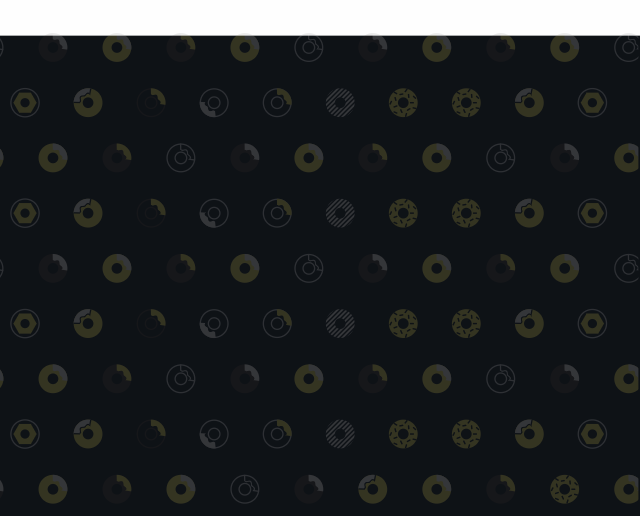
Write a Shadertoy shader that draws this pattern.

```glsl
// Layout, in canvas widths measured from the top left
const float HEADER = 0.0557, FIRST_ROW = 0.0742, ROW_STEP = 0.08628;
const vec2 EVEN_COLS = vec2(-0.0172, 0.09995);  // first centre, step
const vec2 ODD_COLS = vec2(0.0391, 0.0985);
const float RADIUS = 0.0225, RIGHT_EDGE = 0.9975;

// Ring shape, in icon radii
const float HOLE = 0.37, INNER_RING = 0.4, HALF_LINE = 0.045;
const float GLAZE_INNER = 0.6, GLAZE_WAVE = 0.06, GLAZE_SPREAD = 0.87;
const float STRIPE_STEP = 0.23, HEX_APOTHEM = 0.7;
const int SPRINKLES = 14;
const float HEADER_TRACE = 0.09;

const vec3 NIGHT = vec3(0.053, 0.069, 0.088);
const vec3 PAPER = vec3(0.995);
const vec3 OLIVE = vec3(0.205, 0.203, 0.13);
const vec3 GREY = vec3(0.205, 0.21, 0.222);
const vec3 LINE = vec3(0.18, 0.19, 0.205);
const vec3 COAL = vec3(0.088, 0.09, 0.1);

// Icon kinds
const int GLAZED = 0, COAL_OLIVE = 1, COAL_GREY = 2, OUTLINE = 3, HEXAGON = 4, WAVED = 5,
          FAINT = 6, LOW_GREY = 7, LINE_OLIVE = 8, STRIPED = 9, SPRINKLED = 10;

// Rows: even A, odd, even B, last
const int COLS = 11;
const int KINDS[44] = int[44](
    3, 2, 0, 1, 0, 3, 2, 0, 1, 0, 3,
    4, 5, 6, 7, 8, 9, 10, 10, 5, 4, 5,
    0, 0, 1, 3, 2, 0, 1, 0, 3, 2, 0,
    2, 0, 1, 0, 3, 2, 5, 0, 1, 10, 0);

float pixel;  // one pixel in icon radii

float fill(float d) { return clamp(0.5 - d / pixel, 0.0, 1.0); }
float stroke(float d) { return fill(abs(d) - HALF_LINE); }

vec2 turn(vec2 p, float a) {
    float c = cos(a), s = sin(a);
    return vec2(c * p.x + s * p.y, c * p.y - s * p.x);
}

// Wavy quarter facing angle a, open towards the rim
float glaze(vec2 p, float a) {
    vec2 q = turn(p, a);
    float r = length(q), angle = atan(q.y, q.x);
    float inner = GLAZE_INNER + GLAZE_WAVE * sin(7.0 * angle);
    return max(inner - r, (abs(angle) - GLAZE_SPREAD) * r);
}

float hexagon(vec2 p) {
    p = abs(p);
    return max(p.y, dot(p, vec2(0.866, 0.5))) - HEX_APOTHEM;
}

float sprinkles(vec2 p) {
    float d = 1.0;
    for (int i = 0; i < SPRINKLES; i++) {
        float k = float(i), a = 6.2832 * k / float(SPRINKLES);
        vec2 q = p - mix(0.6, 0.87, mod(k, 2.0)) * vec2(cos(a), sin(a));
        q = turn(q, k * 2.4);
        q.x -= clamp(q.x, -0.09, 0.09);
        d = min(d, length(q) - 0.05);
    }
    return d;
}

vec3 icon(vec2 p, int kind) {
    float r = length(p), disc = fill(r - 1.0);
    float ring = fill(max(r - 1.0, HOLE - r));
    float lines = max(stroke(r - 0.96), stroke(r - INNER_RING));
    float facing = kind == WAVED ? 2.25 : kind == LOW_GREY ? 3.95 : 0.72;
    float edge = glaze(p, facing);
    float topping = fill(edge) * disc;
    vec3 col = NIGHT;

    // Body
    if (kind == GLAZED || kind == WAVED) col = mix(col, OLIVE, ring);
    else if (kind == COAL_OLIVE || kind == COAL_GREY) col = mix(col, COAL, ring);
    else if (kind == HEXAGON) {
        col = mix(col, LINE, stroke(r - 0.98));
        col = mix(col, OLIVE, fill(max(hexagon(p), HOLE - 0.05 - r)));
    } else if (kind == STRIPED) {
        float across = (p.x - p.y) * 0.7071 / STRIPE_STEP;
        float stripe = (abs(fract(across) - 0.5) - 0.27) * STRIPE_STEP;
        col = mix(col, GREY, ring * fill(stripe));
    } else if (kind == SPRINKLED) {
        col = mix(col, OLIVE, ring * (1.0 - fill(sprinkles(p))));
    } else col = mix(col, kind == FAINT ? COAL : LINE, lines);

    // Topping
    if (kind == OUTLINE) col = mix(col, LINE, stroke(edge) * disc);
    if (kind == GLAZED || kind == COAL_GREY || kind == WAVED || kind == LOW_GREY)
        col = mix(col, GREY, topping);
    if (kind == COAL_OLIVE || kind == FAINT || kind == LINE_OLIVE)
        col = mix(col, OLIVE, topping);
    if (kind == WAVED) col = mix(col, NIGHT, stroke(edge) * disc);
    return col;
}

void mainImage(out vec4 fragColor, in vec2 fragCoord) {
    vec2 pos = vec2(fragCoord.x, iResolution.y - fragCoord.y) / iResolution.x;
    pixel = 1.0 / (iResolution.x * RADIUS);

    // Nearest icon
    int row = clamp(int(round((pos.y - FIRST_ROW) / ROW_STEP)), 0, 8);
    vec2 cols = row % 2 == 1 ? ODD_COLS : EVEN_COLS;
    int col = clamp(int(round((pos.x - cols.x) / cols.y)), 0, COLS - 1);
    vec2 centre = vec2(cols.x + float(col) * cols.y, FIRST_ROW + float(row) * ROW_STEP);
    vec2 p = (pos - centre) * vec2(1.0, -1.0) / RADIUS;
    int kind = KINDS[(row == 8 ? 3 : row % 4 == 3 ? 1 : row % 4) * COLS + col];

    vec3 color = mix(icon(p, kind), NIGHT, fill((RIGHT_EDGE - pos.x) / RADIUS));

    // Header strip, faintly marked by the icons it cuts
    float header = fill((pos.y - HEADER) / RADIUS);
    color = mix(color, PAPER, header * (1.0 - HEADER_TRACE * fill(length(p) - 1.0)));
    fragColor = vec4(color, 1.0);
}
```
